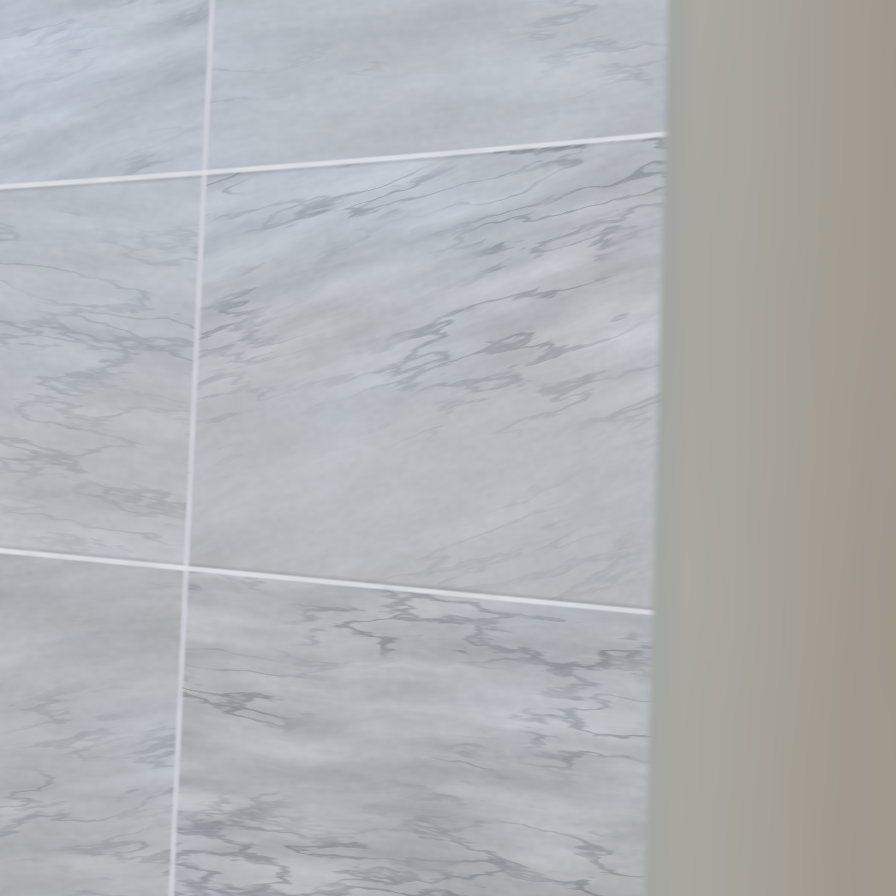
Write a Shadertoy shader that draws this texture.

```glsl
// Grey veined stone tiles with pale joints, seen at an angle beside a plain beige wall.

// Joint layout: offset and slope of each line across the canvas
const vec2 COLUMN_JOINT = vec2(0.191, 0.046);
const vec2 TILE_EDGE = vec2(0.720, 0.026);
const vec2 LOWER_JOINT = vec2(0.3854, -0.095);
const vec3 UPPER_JOINT = vec3(0.7915, 0.066, 0.018);
const float JOINT_HALF_WIDTH = 0.0027;
const float JOINT_SOFTNESS = 0.0015;
const float EDGE_SOFTNESS = 0.007;

// Stone, by tile: left then right, from the bottom row up
const float VEIN_SLOPE[6] = float[6](0.12, -0.07, -0.10, 0.30, 0.30, 0.14);
const float VEIN_AMOUNT[6] = float[6](0.80, 1.20, 0.65, 1.00, 1.00, 0.55);
const float TILE_TONE[6] = float[6](-0.025, -0.030, 0.012, 0.008, 0.0, 0.012);
const vec3 STONE = vec3(0.725, 0.738, 0.755);
const vec3 COOL_TINT = vec3(-0.012, 0.003, 0.025);
const vec3 VEIN_SHADE = vec3(0.125, 0.122, 0.118);
const vec3 JOINT_LIGHT = vec3(0.87, 0.88, 0.90);
const vec3 JOINT_SOFT = vec3(0.81, 0.82, 0.85);

// Wall
const vec3 WALL_NEAR = vec3(0.660, 0.658, 0.630);
const vec3 WALL_FAR = vec3(0.625, 0.590, 0.550);

float hash(vec2 p) {
    vec3 q = fract(vec3(p.xyx) * 0.1031);
    q += dot(q, q.yzx + 33.33);
    return fract((q.x + q.y) * q.z);
}

float noise(vec2 p) {
    vec2 cell = floor(p), f = fract(p);
    f = f * f * (3.0 - 2.0 * f);
    return mix(mix(hash(cell), hash(cell + vec2(1, 0)), f.x),
               mix(hash(cell + vec2(0, 1)), hash(cell + vec2(1, 1)), f.x), f.y);
}

float fbm(vec2 p) {
    float sum = 0.0, weight = 0.5;
    for (int i = 0; i < 5; i++) {
        sum += weight * noise(p);
        p = mat2(1.9, 0.25, -0.25, 1.9) * p + 17.3;
        weight *= 0.55;
    }
    return sum / 1.055;
}

vec3 stone(vec2 uv, vec2 inTile, int tile) {
    vec2 seed = vec2(float(tile) * 13.7 + 5.0, float(tile) * 29.1 + 40.0);
    vec2 p = vec2(uv.x, uv.y - VEIN_SLOPE[tile] * uv.x);
    p.y += 0.022 * (fbm(uv * 7.0 + seed) - 0.5);

    // Broad streaks, and fine broken cracks where the streaks gather
    float cloud = fbm(uv * vec2(4.0, 6.0) + seed) - 0.5;
    float streak = fbm(p * vec2(7.0, 42.0) + seed) - 0.5;
    float ridge = 1.0 - abs(2.0 * fbm(p * vec2(9.0, 46.0) + seed + 71.0) - 1.0);
    float patches = smoothstep(0.40, 0.68, fbm(p * vec2(5.0, 12.0) + seed + 31.0));
    float crack = smoothstep(0.87, 0.99, ridge) * patches;
    float grain = noise(p * vec2(95.0, 210.0)) + noise(uv * 150.0) - 1.0;

    // The centre tile is calmer in its lower half
    float amount = VEIN_AMOUNT[tile];
    if (tile == 3) amount *= mix(0.35, 1.15, smoothstep(0.30, 0.65, inTile.y));

    vec3 color = STONE + TILE_TONE[tile] + 0.10 * cloud + 0.014 * grain;
    color += 0.15 * amount * streak - VEIN_SHADE * amount * crack * 0.75;
    float cool = smoothstep(0.2, 1.0, uv.y) * (1.0 - 0.7 * uv.x);
    return color + COOL_TINT * (cool + 1.2 * cloud);
}

float lineMask(float dist, float halfWidth, float soft) {
    return 1.0 - smoothstep(halfWidth - soft, halfWidth + soft, abs(dist));
}

void mainImage(out vec4 fragColor, in vec2 fragCoord) {
    vec2 uv = fragCoord / iResolution.xy;
    float soft = max(JOINT_SOFTNESS, 0.75 / iResolution.y);

    // Tile coordinates between the slanted joints
    float columnX = COLUMN_JOINT.x + COLUMN_JOINT.y * uv.y;
    float edgeX = TILE_EDGE.x + TILE_EDGE.y * uv.y;
    float lowerY = LOWER_JOINT.x + LOWER_JOINT.y * uv.x;
    float upperY = UPPER_JOINT.x + uv.x * (UPPER_JOINT.y + UPPER_JOINT.z * uv.x);
    float rowHeight = upperY - lowerY;
    vec2 grid = vec2((uv.x - columnX) / (edgeX - columnX), (uv.y - lowerY) / rowHeight);
    int row = int(clamp(floor(grid.y) + 1.0, 0.0, 2.0));
    int tile = row * 2 + int(step(0.0, grid.x));
    vec3 color = stone(uv, fract(grid), tile);

    // Joints: soft upright line, brighter level lines with a thin shadow
    float rowDist = (fract(grid.y + 0.5) - 0.5) * rowHeight;
    float shadowSide = grid.y > 0.5 ? -1.0 : 1.0;
    color -= 0.06 * lineMask(rowDist - shadowSide * 0.0045, 0.0018, 0.0025);
    float wear = 0.75 + 0.25 * noise(uv * 60.0);
    float upright = lineMask(uv.x - columnX, JOINT_HALF_WIDTH * 1.1, soft * 1.6);
    color = mix(color, JOINT_SOFT, upright * wear);
    color = mix(color, JOINT_LIGHT, lineMask(rowDist, JOINT_HALF_WIDTH, soft) * wear);

    // Plain wall, warmer away from the tiles
    float across = clamp((uv.x - edgeX) / (1.0 - edgeX), 0.0, 1.0);
    float warmth = across * mix(1.0, 0.75, uv.y);
    vec3 wall = mix(WALL_NEAR, WALL_FAR, smoothstep(0.0, 1.0, warmth));
    wall += 0.012 * (fbm(uv * vec2(9.0, 3.0)) - 0.5);
    wall -= vec3(0.02, 0.01, 0.0) * (1.0 - smoothstep(0.0, 0.15, across));
    color = mix(color, wall, smoothstep(-EDGE_SOFTNESS, EDGE_SOFTNESS, uv.x - edgeX));

    fragColor = vec4(clamp(color, 0.0, 1.0), 1.0);
}
```
